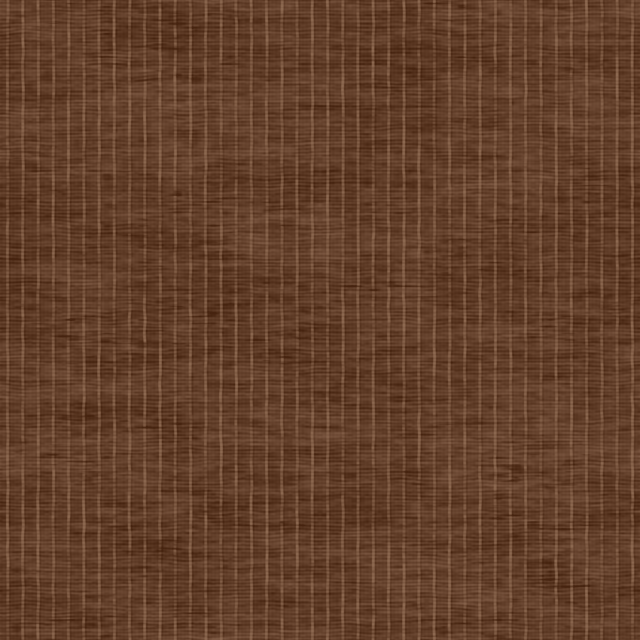
A Shadertoy shader for this texture:

```glsl
const float COLUMNS = 42.0;
const float ROWS = 168.0;

const vec3 UMBER = vec3(0.29, 0.155, 0.075);
const vec3 TAN = vec3(0.46, 0.32, 0.235);
const vec3 THREAD = vec3(0.55, 0.41, 0.315);

float hash(vec2 p) {
    return fract(sin(dot(p, vec2(127.1, 311.7))) * 43758.5453);
}

// Value noise that wraps after the given number of cells
float tiledNoise(vec2 uv, vec2 cells, float seed) {
    vec2 p = uv * cells;
    vec2 i = floor(p);
    vec2 f = fract(p);
    f = f * f * (3.0 - 2.0 * f);
    vec2 a = mod(i, cells);
    vec2 b = mod(i + 1.0, cells);
    float low = mix(hash(a + seed), hash(vec2(b.x, a.y) + seed), f.x);
    float high = mix(hash(vec2(a.x, b.y) + seed), hash(b + seed), f.x);
    return mix(low, high, f.y);
}

// Same noise, centred on zero
float signedNoise(vec2 uv, vec2 cells, float seed) {
    return tiledNoise(uv, cells, seed) - 0.5;
}

// Soft line around zero
float line(float d, float halfWidth, float blur) {
    return 1.0 - smoothstep(halfWidth - blur, halfWidth + blur, abs(d));
}

// Rounded horizontal reeds: 1 in the grooves, 0 on the crests
float reedGroove(vec2 uv, float rows) {
    float bend = 0.7 * signedNoise(uv, vec2(24.0, 40.0), 3.0);
    return 0.5 + 0.5 * cos(6.28318 * (uv.y * rows + bend));
}

// Brightness of the reeds, from broad patches down to fine fibres
float reedTone(vec2 uv, float groove) {
    float tone = 0.56;
    tone += 0.28 * signedNoise(uv, vec2(5.0, 14.0), 11.0);
    tone += 0.36 * signedNoise(uv, vec2(14.0, 90.0), 23.0);
    tone += 0.46 * signedNoise(uv, vec2(40.0, 210.0), 37.0);
    tone += 0.30 * signedNoise(uv, vec2(150.0, 300.0), 41.0);
    float depth = tiledNoise(uv, vec2(30.0, 120.0), 53.0);
    return tone - (groove - 0.35) * mix(0.08, 0.5, depth);
}

// Sparse dark cracks running along the reeds
float cracks(vec2 uv) {
    float streak = tiledNoise(uv, vec2(36.0, 190.0), 67.0);
    float patches = tiledNoise(uv, vec2(7.0, 18.0), 71.0);
    return smoothstep(0.72, 0.95, streak) * smoothstep(0.3, 0.8, patches);
}

void mainImage(out vec4 fragColor, in vec2 fragCoord) {
    vec2 uv = fragCoord / iResolution.xy;
    float blur = max(0.06, 0.6 * COLUMNS / iResolution.x);

    // Reed ground with faint fine warp
    float groove = reedGroove(uv, ROWS);
    float tone = reedTone(uv, groove) - 0.35 * cracks(uv);
    tone += 0.04 * cos(6.28318 * uv.x * COLUMNS * 4.0);

    // Distance to the vertical thread of this column
    float column = floor(uv.x * COLUMNS);
    float wobble = 0.06 * signedNoise(vec2(column / COLUMNS, uv.y), vec2(COLUMNS, 50.0), 83.0);
    float d = fract(uv.x * COLUMNS) - 0.5 + wobble;

    // Shadow beside the thread
    tone -= 0.14 * line(d - 0.16, 0.06, blur);
    vec3 color = mix(UMBER, TAN, clamp(tone, -0.1, 1.15));

    // Thread strength: worn stretches, beads and dips between reeds
    vec2 along = vec2(column / COLUMNS, uv.y);
    float wear = tiledNoise(along, vec2(COLUMNS, 16.0), 97.0);
    float bead = tiledNoise(along, vec2(COLUMNS, 130.0), 101.0);
    float strength = mix(0.4, 0.85, wear) + 0.5 * (bead - 0.5) - 0.25 * groove;
    strength = clamp(strength - 0.3 * cracks(uv) + 0.08, 0.08, 1.0);
    color = mix(color, THREAD, strength * line(d, 0.09, blur));

    fragColor = vec4(color, 1.0);
}
```
